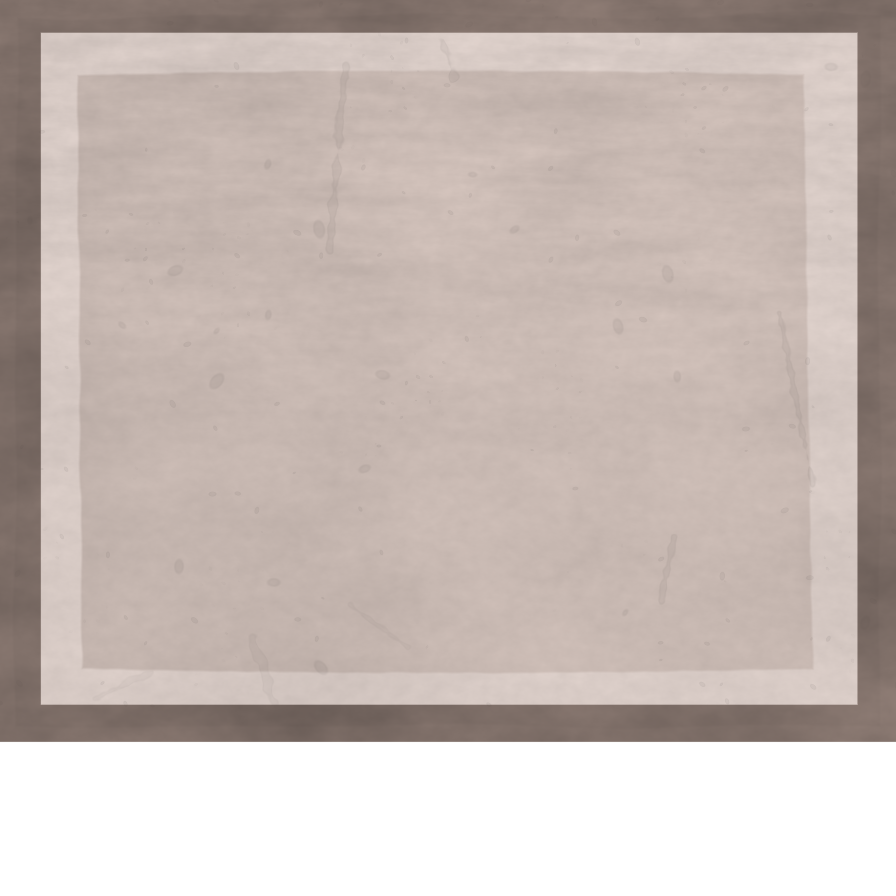
Write a Shadertoy shader that draws this background.

```glsl
// Worn paper sheet: a dark frame around a pale mat and a faded taupe panel, above a white strip.
#define FRAME_COLOR vec3(0.497, 0.435, 0.408)
#define MAT_COLOR   vec3(0.838, 0.787, 0.765)
#define PANEL_COLOR vec3(0.785, 0.725, 0.698)
#define SHEET_BOTTOM 0.172
#define MAT_MIN   vec2(0.0456, 0.2135)
#define MAT_MAX   vec2(0.9570, 0.9635)
#define PANEL_MIN vec2(0.0890, 0.2560)
#define PANEL_MAX vec2(0.9020, 0.9140)
#define STAIN_AMOUNT 0.11
#define GRAIN_AMOUNT 0.055
#define SPECK_AMOUNT 0.065

vec2 hash2(vec2 p) {
    p = vec2(dot(p, vec2(127.1, 311.7)), dot(p, vec2(269.5, 183.3)));
    return fract(sin(p) * 43758.55);
}

float gradientNoise(vec2 p) {
    vec2 i = floor(p), f = fract(p);
    vec2 u = f * f * f * (f * (f * 6.0 - 15.0) + 10.0);
    vec2 e = vec2(0.0, 1.0);
    float a = dot(hash2(i) * 2.0 - 1.0, f);
    float b = dot(hash2(i + e.yx) * 2.0 - 1.0, f - e.yx);
    float c = dot(hash2(i + e.xy) * 2.0 - 1.0, f - e.xy);
    float d = dot(hash2(i + e.yy) * 2.0 - 1.0, f - e.yy);
    return mix(mix(a, b, u.x), mix(c, d, u.x), u.y);
}

float fbm(vec2 p) {
    float sum = 0.0, amp = 0.5;
    for (int i = 0; i < 5; i++) {
        sum += amp * gradientNoise(p);
        p = mat2(1.6, 0.25, -0.25, 1.6) * p * 1.25 + 7.3;
        amp *= 0.55;
    }
    return sum;
}

// Signed distance to a box given by its corners
float boxDist(vec2 p, vec2 lo, vec2 hi) {
    vec2 d = abs(p - 0.5 * (lo + hi)) - 0.5 * (hi - lo);
    return length(max(d, 0.0)) + min(max(d.x, d.y), 0.0);
}

// Ragged stroke from a to b, with a slightly darker rim
float scratch(vec2 p, vec2 a, vec2 b, float width) {
    vec2 ab = b - a;
    float t = clamp(dot(p - a, ab) / dot(ab, ab), 0.0, 1.0);
    float w = width * (0.8 + 1.6 * gradientNoise(p * 55.0));
    float d = length(p - a - ab * t) + 0.003 * gradientNoise(p * 120.0) - w;
    float fill = 1.0 - smoothstep(-0.0015, 0.0015, d);
    return fill * (0.6 + 0.4 * smoothstep(-0.003, 0.0, d));
}

// Scattered oval marks, one candidate in each grid cell
float specks(vec2 p, float cells, float density) {
    vec2 id = floor(p * cells), f = fract(p * cells);
    vec2 r = hash2(id + cells), s = hash2(id + 31.7);
    float angle = r.x * 6.2832;
    vec2 q = f - 0.3 - 0.4 * r;
    q = mat2(cos(angle), -sin(angle), sin(angle), cos(angle)) * q;
    float size = 0.07 + 0.13 * s.y;
    float d = length(q * vec2(1.0, 1.6)) - size;
    float oval = 1.0 - smoothstep(-0.04, 0.04, d);
    return step(s.x, density) * oval * (0.65 + 0.35 * smoothstep(-0.09, 0.0, d));
}

void mainImage(out vec4 fragColor, in vec2 fragCoord) {
    vec2 p = fragCoord / iResolution.xy;
    float aa = 0.75 / min(iResolution.x, iResolution.y);

    // Paper texture: broad stains, sideways streaks and fine grain
    float stain = fbm(p * vec2(4.0, 7.0) + 3.0);
    float streak = fbm(p * vec2(7.0, 38.0) + 11.0) * smoothstep(0.3, 0.85, p.y);
    float grain = fbm(p * vec2(55.0, 75.0));

    // Mat, and panel with gently bowed and slanted sides
    float mat = 1.0 - smoothstep(-aa, aa, boxDist(p, MAT_MIN, MAT_MAX));
    float bow = 0.007 * (1.0 - pow(2.0 * p.x - 1.0, 2.0));
    float slant = 0.5 - (p.y - 0.25) / 0.66;
    vec2 lo = PANEL_MIN + vec2(0.005 * slant, -bow);
    vec2 hi = PANEL_MAX + vec2(0.010 * slant, bow);
    float panelDist = boxDist(p, lo, hi) + 0.0025 * gradientNoise(p * 28.0);
    float panel = 1.0 - smoothstep(-0.002, 0.002, panelDist);
    float panelShade = 1.0 + 0.03 * smoothstep(0.1, 0.55, p.x) - 0.02
        - 0.025 * exp(-max(-panelDist, 0.0) * 14.0);

    // Frame with uneven overlapping bands
    float edge = boxDist(p, vec2(0.0, SHEET_BOTTOM), vec2(1.0));
    float band = smoothstep(-0.002, 0.002, edge + 0.018 + 0.012 * gradientNoise(p * 5.0));
    float frameShade = 0.98 + 0.03 * band + 0.35 * stain
        - 0.08 * exp(-dot(p - vec2(0.0, 0.68), p - vec2(0.0, 0.68)) * 60.0);

    vec3 paper = mix(MAT_COLOR, PANEL_COLOR * panelShade, panel);
    vec3 color = mix(FRAME_COLOR * frameShade, paper, mat);
    color *= 1.0 + STAIN_AMOUNT * (stain + streak) + GRAIN_AMOUNT * grain;

    // Worn marks
    float marks = specks(p, 18.0, 0.10) + specks(p + 0.37, 42.0, 0.08);
    marks += specks(p, 70.0, 0.35) * smoothstep(0.05, 0.25, fbm(p * 6.0 + 20.0));
    marks += scratch(p, vec2(0.385, 0.925), vec2(0.368, 0.722), 0.0045);
    marks += scratch(p, vec2(0.870, 0.650), vec2(0.907, 0.460), 0.0035);
    marks += scratch(p, vec2(0.752, 0.400), vec2(0.738, 0.330), 0.0040);
    marks += scratch(p, vec2(0.495, 0.955), vec2(0.506, 0.913), 0.0060);
    marks += 0.7 * scratch(p, vec2(0.283, 0.288), vec2(0.305, 0.218), 0.0060);
    marks += 0.6 * scratch(p, vec2(0.170, 0.250), vec2(0.105, 0.220), 0.0040);
    marks += 0.6 * scratch(p, vec2(0.390, 0.325), vec2(0.455, 0.278), 0.0030);
    color *= 1.0 - SPECK_AMOUNT * min(marks, 1.0) * mix(0.5, 1.0, mat);

    // White strip below the sheet
    color = mix(vec3(1.0), color, smoothstep(-aa, aa, p.y - SHEET_BOTTOM));
    fragColor = vec4(color, 1.0);
}
```
